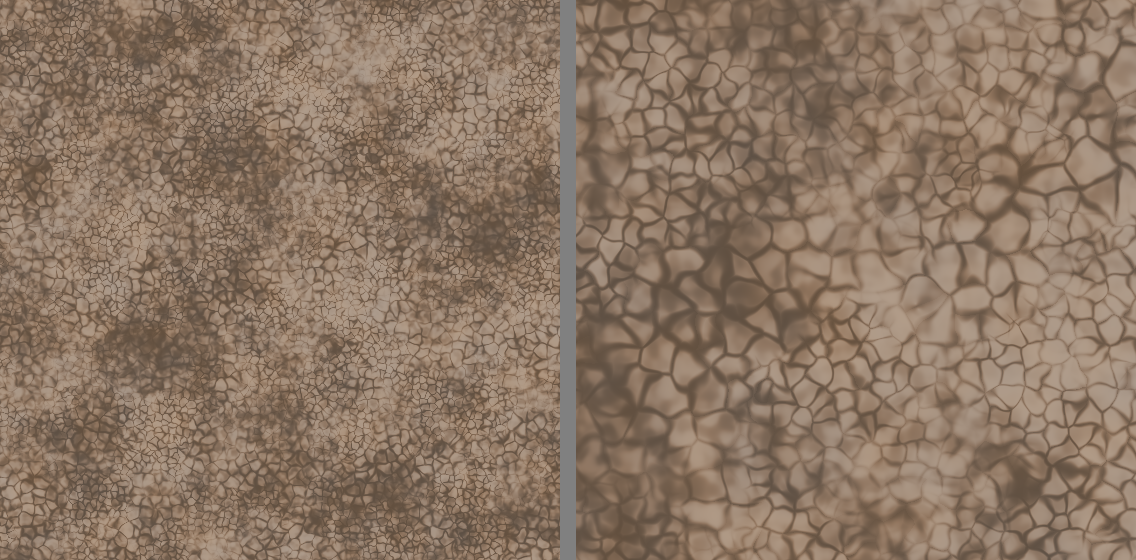
Left: the whole. Right: its middle third, enlarged.
A Shadertoy shader for this texture:

```glsl
// Dry, granular brown earth: small cracked grains under soft darker stains.

#define COARSE_GRAINS 52.0
#define FINE_GRAINS   80.0
#define MOTTLE_SCALE  68.0
#define STAIN_SCALE   4.0
#define CRACK_WIDTH   0.34
#define GRAIN_DEPTH   1.9
#define MOTTLE_DEPTH  2.0
#define STAIN_DEPTH   2.7
#define CONTRAST      0.88
#define DARK_SOIL     vec3(0.375, 0.310, 0.252)
#define MID_SOIL      vec3(0.563, 0.464, 0.384)
#define PALE_SOIL     vec3(0.692, 0.615, 0.545)

// Integer hash of a lattice point, two values in 0..1
vec2 hash2(vec2 p) {
    uvec2 v = uvec2(ivec2(p)) * 1664525u + 1013904223u;
    v.x += v.y * 1664525u;
    v.y += v.x * 1664525u;
    v ^= v >> 16u;
    v.x += v.y * 1664525u;
    v.y += v.x * 1664525u;
    v ^= v >> 16u;
    return vec2(v & 65535u) / 65535.0;
}

float cornerSlope(vec2 cell, vec2 offset) {
    float angle = 6.2832 * hash2(cell).x;
    return dot(vec2(cos(angle), sin(angle)), offset);
}

float gradientNoise(vec2 p) {
    vec2 i = floor(p), f = p - i;
    vec2 u = f * f * f * (f * (f * 6.0 - 15.0) + 10.0);
    vec2 e = vec2(1.0, 0.0);
    float low  = mix(cornerSlope(i, f), cornerSlope(i + e, f - e), u.x);
    float high = mix(cornerSlope(i + e.yx, f - e.yx), cornerSlope(i + 1.0, f - 1.0), u.x);
    return mix(low, high, u.y);
}

// Layered noise for the stains
float stains(vec2 p) {
    float sum = 0.0, weight = 0.5;
    for (int i = 0; i < 4; i++) {
        sum += weight * gradientNoise(p);
        p = mat2(1.6, 1.2, -1.2, 1.6) * p + 17.3;
        weight *= 0.84;
    }
    return sum;
}

// Cellular grains: x = gap to the nearest crack, y = random shade of the grain
vec2 grains(vec2 p) {
    vec2 cell = floor(p);
    float nearest = 8.0, second = 8.0, shade = 0.0;
    for (int y = -1; y <= 1; y++)
    for (int x = -1; x <= 1; x++) {
        vec2 id = cell + vec2(x, y);
        float d = length(id + 0.05 + 0.9 * hash2(id) - p);
        if (d < nearest) {
            second = nearest;
            nearest = d;
            shade = hash2(id + 311.0).y;
        } else {
            second = min(second, d);
        }
    }
    return vec2(second - nearest, shade);
}

// Grain relief around zero: dark cracks that open and close, paler bodies
float grainRelief(vec2 p, float opening) {
    vec2 warp = vec2(gradientNoise(p * 1.1 + 5.0), gradientNoise(p * 1.1 + 47.0));
    vec2 g = grains(p + 0.4 * warp);
    float body = smoothstep(-0.03, CRACK_WIDTH * opening, g.x);
    return body - 0.7 + 0.35 * (g.y - 0.5);
}

void mainImage(out vec4 fragColor, in vec2 fragCoord) {
    vec2 uv = fragCoord / iResolution.y;

    // Patches of large, clear grains alternate with fine, worn ground
    float patchNoise = gradientNoise(uv * 9.0 + 31.0) + 0.6 * gradientNoise(uv * 21.0 + 71.0);
    float coarse = smoothstep(-0.2, 0.2, patchNoise);
    float wear = smoothstep(-0.35, 0.2, gradientNoise(uv * 7.0 + 113.0)
                                      + 0.5 * gradientNoise(uv * 19.0 + 151.0));
    float opening = 1.0 + 0.9 * gradientNoise(uv * 33.0 + 197.0);
    float relief = mix(grainRelief(uv * FINE_GRAINS + 200.0, opening),
                       grainRelief(uv * COARSE_GRAINS, opening), coarse);

    // Small blotches, flattened into plateaus
    float mottle = gradientNoise(uv * MOTTLE_SCALE + 13.0)
                 + 0.55 * gradientNoise(uv * MOTTLE_SCALE * 1.8 + 59.0);
    mottle = 0.35 * tanh(3.2 * mottle);

    // Sum the layers and spread the tones evenly over the soil colours
    float tone = GRAIN_DEPTH * mix(0.5, 1.1, wear) * relief
               + MOTTLE_DEPTH * mix(1.0, 0.75, wear) * mottle
               + STAIN_DEPTH * stains(uv * STAIN_SCALE + 83.0);
    float t = 0.5 + 0.5 * tanh(CONTRAST * tone);
    vec3 color = mix(DARK_SOIL, MID_SOIL, min(2.0 * t, 1.0));
    color = mix(color, PALE_SOIL, max(2.0 * t - 1.0, 0.0));

    // Slight drift between rusty and grey earth
    float rust = gradientNoise(uv * 11.0 + 233.0) + gradientNoise(uv * 38.0 + 271.0);
    color += rust * vec3(0.018, 0.0, -0.018);

    fragColor = vec4(color, 1.0);
}
```
